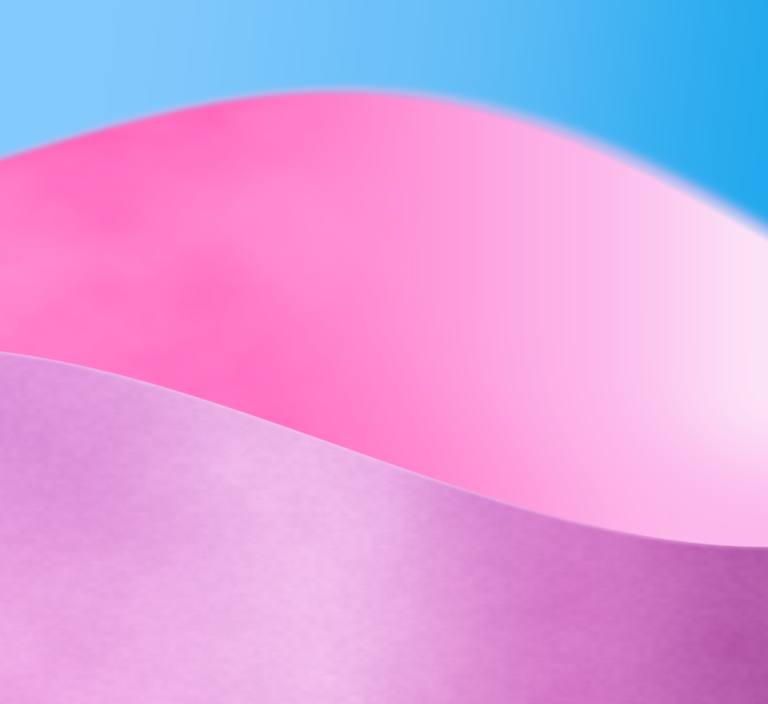
Reproduce this background procedurally as a WebGL 2 fragment shader.

```glsl
#version 300 es
precision highp float;
// Draws two softly curved sheets of pink and lilac paper under a blue backdrop.
uniform vec2 u_resolution;
out vec4 outColor;

float hash(vec2 p) {
  vec3 q = fract(vec3(p.xyx) * 0.1031);
  q += dot(q, q.yzx + 33.33);
  return fract((q.x + q.y) * q.z);
}

float valueNoise(vec2 p) {
  vec2 cell = floor(p), f = fract(p);
  f = f * f * (3.0 - 2.0 * f);
  float low = mix(hash(cell), hash(cell + vec2(1, 0)), f.x);
  float high = mix(hash(cell + vec2(0, 1)), hash(cell + vec2(1, 1)), f.x);
  return mix(low, high, f.y);
}

// Layered noise centred on zero
float fbm(vec2 p) {
  float sum = 0.0, gain = 0.5;
  for (int i = 0; i < 4; i++) {
    sum += gain * (valueNoise(p) - 0.5);
    p = p * 2.03 + 17.0;
    gain *= 0.5;
  }
  return sum;
}

float gaussian(float d, float width) {
  return exp(-d * d / (width * width));
}

// Height of each sheet's rim across the canvas
float backRim(float x) {
  return 0.773 + x * (0.323 + x * (0.107 + x * (-0.973 + x * 0.436)));
}

float frontRim(float x) {
  return 0.501 + x * (-0.138 + x * (-0.56 + x * 0.42));
}

vec3 skyColor(vec2 uv) {
  const vec3 PALE = vec3(0.51, 0.79, 0.99);
  const vec3 MIDDLE = vec3(0.41, 0.75, 0.97);
  const vec3 DEEP = vec3(0.13, 0.66, 0.93);
  float s = uv.x + 0.12 * (0.9 - uv.y);
  vec3 col = mix(PALE, MIDDLE, smoothstep(0.1, 0.62, s));
  return mix(col, DEEP, smoothstep(0.5, 1.08, s));
}

vec3 backSheetColor(vec2 uv, float depth, float height) {
  const vec3 HOT = vec3(1.0, 0.44, 0.76);
  const vec3 ROSE = vec3(1.0, 0.54, 0.82);
  const vec3 BLUSH = vec3(0.99, 0.72, 0.92);
  const vec3 GLOW = vec3(0.99, 0.89, 0.97);
  // The light reaches further left in the middle of the sheet
  float s = uv.x - 0.09 * gaussian(height, 0.12);
  vec3 col = mix(HOT, ROSE, smoothstep(0.2, 0.54, s));
  col = mix(col, BLUSH, smoothstep(0.42, 0.82, s));
  col = mix(col, GLOW, smoothstep(0.74, 1.02, s) * smoothstep(0.0, 0.22, height));
  // Soft mottling on the left and a deeper tint along the rim
  float left = 1.0 - smoothstep(0.25, 0.6, uv.x);
  float cloud = 0.3 * fbm(uv * vec2(7.0, 10.0) + 3.0);
  float haze = 0.05 * gaussian(uv.y - 0.65, 0.13);
  col += left * (cloud * 0.5 + haze) * vec3(0.0, 1.0, 0.6);
  col -= left * gaussian(depth, 0.025) * vec3(0.0, 0.03, 0.03);
  return col;
}

vec3 frontSheetColor(vec2 uv, float depth, vec2 p) {
  const vec3 LILAC = vec3(0.87, 0.56, 0.85);
  const vec3 PETAL = vec3(0.93, 0.65, 0.89);
  const vec3 SHEEN = vec3(0.94, 0.73, 0.92);
  const vec3 ORCHID = vec3(0.83, 0.47, 0.78);
  const vec3 PLUM = vec3(0.69, 0.33, 0.65);
  vec3 col = mix(PETAL, LILAC, smoothstep(0.02, 0.38, uv.y));
  // Broad highlight along the fold, then shade towards the right
  float fold = uv.x - 0.41 + 0.25 * max(uv.y - 0.22, 0.0);
  col = mix(col, SHEEN, 0.9 * gaussian(fold, 0.2));
  float s = uv.x + 0.12 * (0.2 - uv.y);
  col = mix(col, ORCHID, smoothstep(0.44, 0.78, s));
  col = mix(col, PLUM, smoothstep(0.74, 1.06, s));
  // Cloudy fibres and fine paper grain
  col += 0.07 * fbm(p * vec2(9.0, 12.0)) * vec3(0.6, 1.0, 0.6);
  col += 0.045 * fbm(p * vec2(90.0, 130.0));
  // Thin lit cut edge
  float lit = 0.55 * gaussian(depth, 0.004) * (1.0 - 0.5 * smoothstep(0.7, 1.0, uv.x));
  return mix(col, vec3(0.97, 0.78, 0.94), lit);
}

void main() {
  vec2 uv = gl_FragCoord.xy / u_resolution;
  vec2 p = uv * vec2(u_resolution.x / u_resolution.y, 1.0);
  float backDepth = backRim(uv.x) - uv.y;
  float frontDepth = frontRim(uv.x) - uv.y;

  // Out of focus back rim with a lavender fringe
  float blur = mix(0.007, 0.014, smoothstep(0.3, 1.0, uv.x));
  vec3 col = skyColor(uv);
  col = mix(col, vec3(0.72, 0.73, 0.94), 0.75 * gaussian(backDepth + 0.4 * blur, blur));
  vec3 back = backSheetColor(uv, backDepth, -frontDepth);
  col = mix(col, back, smoothstep(-blur, blur, backDepth));

  // Sharp front sheet
  float soft = max(0.0015, 0.75 / u_resolution.y);
  vec3 front = frontSheetColor(uv, frontDepth, p);
  col = mix(col, front, smoothstep(-soft, soft, frontDepth));
  outColor = vec4(clamp(col, 0.0, 1.0), 1.0);
}
```
